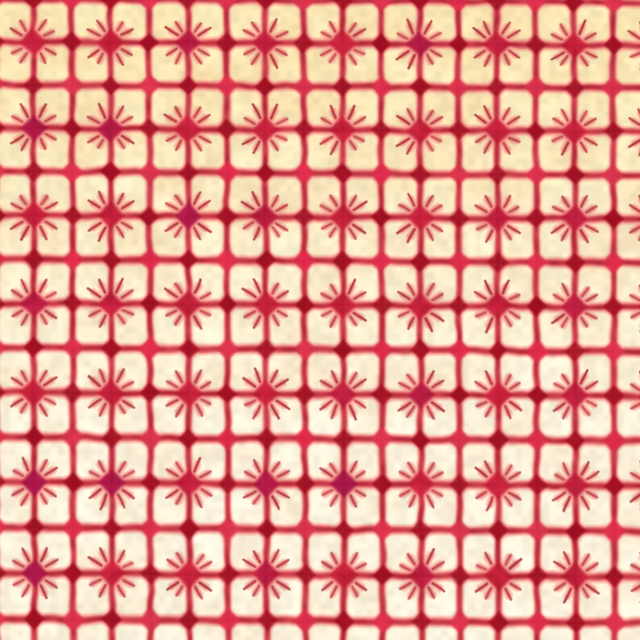
Write a three.js fragment shader that draws this pattern.

```glsl
varying vec2 vUv;

const vec2 PERIOD = vec2(0.1208, 0.1385);     // flower spacing
const vec2 FIRST_FLOWER = vec2(0.053, 0.1045);
const float ROW_STRETCH = 0.268;              // rows tighten towards the top
const vec2 TILE_HALF = vec2(0.0243, 0.0272);
const float TILE_ROUND = 0.011;
const float LINE_HALF = 0.0036;
const float SOFT = 0.0032;
const float WARP = 0.0018;
const float PETAL_LENGTH = 0.033;
const float STAMEN_LENGTH = 0.040;

const vec3 CREAM_TOP = vec3(0.99, 0.93, 0.74);
const vec3 CREAM_LOW = vec3(1.00, 0.98, 0.90);
const vec3 SALMON = vec3(0.95, 0.53, 0.51);
const vec3 ROSE = vec3(0.82, 0.27, 0.32);
const vec3 CRIMSON = vec3(0.88, 0.16, 0.29);
const vec3 DARK_RED = vec3(0.62, 0.06, 0.13);
const vec3 STAMEN_RED = vec3(0.66, 0.18, 0.20);
const vec3 PLUM = vec3(0.60, 0.06, 0.30);

float hash(vec2 p) {
  vec3 q = fract(vec3(p.xyx) * 0.1031);
  q += dot(q, q.yzx + 33.33);
  return fract((q.x + q.y) * q.z);
}

float noise(vec2 p) {
  vec2 i = floor(p), f = fract(p);
  f = f * f * (3.0 - 2.0 * f);
  return mix(mix(hash(i), hash(i + vec2(1.0, 0.0)), f.x),
             mix(hash(i + vec2(0.0, 1.0)), hash(i + 1.0), f.x), f.y);
}

float fill(float d, float soft) {
  return 1.0 - smoothstep(-soft, soft, d);
}

float roundBox(vec2 p, vec2 halfSize, float r) {
  vec2 q = abs(p) - halfSize + r;
  return length(max(q, 0.0)) + min(max(q.x, q.y), 0.0) - r;
}

float diamond(vec2 p, float r) {
  return (abs(p.x) + abs(p.y) - r) * 0.707;
}

// Distance to a segment along dir between two radii
float ray(vec2 p, vec2 dir, float from, float to) {
  return length(p - dir * clamp(dot(p, dir), from, to));
}

void main() {
  // Hand-printed wobble and slightly uneven grid
  vec2 uv = vUv + WARP * (vec2(noise(vUv * 38.0), noise(vUv * 38.0 + 71.0)) - 0.5) * 2.0;
  vec2 d = uv - FIRST_FLOWER + vec2(0.003 * (uv.y - 0.5), 0.006 * uv.x);
  vec2 grid = vec2(d.x / PERIOD.x, d.y * (7.0 + ROW_STRETCH * d.y));
  vec2 cell = floor(grid + 0.5);
  vec2 node = floor(grid * 2.0 + 0.5);
  vec2 f = (grid - cell) * PERIOD;
  vec2 a = abs(f);
  vec2 halfCell = PERIOD * 0.5;
  float nodeRand = hash(node + 40.0);
  float wear = noise(vUv * 60.0 + 13.0);

  // Cream tiles on a salmon ground
  vec3 cream = mix(CREAM_LOW, CREAM_TOP, smoothstep(0.25, 1.0, vUv.y));
  cream -= vec3(0.02, 0.06, 0.08) * noise(vUv * 24.0 + 5.0);
  float tile = fill(roundBox(a - halfCell * 0.5, TILE_HALF, TILE_ROUND), SOFT * 1.3);
  vec3 color = mix(SALMON, cream, tile);

  // Lattice lines
  vec2 toLine = min(a, halfCell - a);
  float line = fill(min(toLine.x, toLine.y) - LINE_HALF, SOFT);
  color = mix(color, mix(ROSE, DARK_RED, 0.15 + 0.6 * wear), line * 0.9);

  // Eight petals and stamens, two of each per quadrant
  vec2 quadrant = step(0.0, f);
  float petals = fill(length(f) - 0.021, 0.008);
  float stamens = 0.0;
  for (int i = 0; i < 2; i++) {
    float k = float(i);
    float rnd = hash(cell * 5.0 + quadrant * 2.0 + k * 17.0 + 90.0);
    float angle = radians(mix(31.0, 61.0, k) + (rnd - 0.5) * 9.0);
    vec2 dir = vec2(cos(angle), sin(angle));
    float reach = STAMEN_LENGTH + (rnd - 0.5) * 0.007;
    petals = max(petals, fill(ray(a, dir, 0.0, PETAL_LENGTH) - 0.0052, 0.004));
    float stamen = fill(ray(a, dir, 0.021, reach) - 0.0019, 0.0018);
    stamens = max(stamens, stamen * (0.65 + 0.35 * rnd));
  }
  color = mix(color, SALMON, petals * (1.0 - line) * 0.85);
  color = mix(color, STAMEN_RED, stamens * 0.9);

  // Dark diamonds where plain lines cross
  float knot = min(diamond(a - vec2(halfCell.x, 0.0), 0.0155),
                   diamond(a - vec2(0.0, halfCell.y), 0.0155));
  color = mix(color, DARK_RED, fill(knot, SOFT) * (0.8 + 0.2 * nodeRand));

  // Small blossoms between the flowers
  vec2 b = a - halfCell;
  float blossom = min(roundBox(b, vec2(0.0095), 0.003), diamond(b, 0.017));
  color = mix(color, mix(CRIMSON, ROSE, 0.4 * nodeRand), fill(blossom, SOFT) * 0.92);

  // Flower hearts, some stained plum
  float heart = min(diamond(f, 0.021), length(f) - 0.0125);
  float stain = smoothstep(0.55, 1.0, nodeRand) * 0.7;
  vec3 heartColor = mix(mix(CRIMSON, DARK_RED, 0.25 + 0.4 * wear), PLUM, stain);
  color = mix(color, heartColor, fill(heart, 0.004) * 0.93);

  // Uneven dye
  color *= 0.96 + 0.08 * noise(vUv * 95.0 + 30.0);
  gl_FragColor = vec4(clamp(color, 0.0, 1.0), 1.0);
}
```
